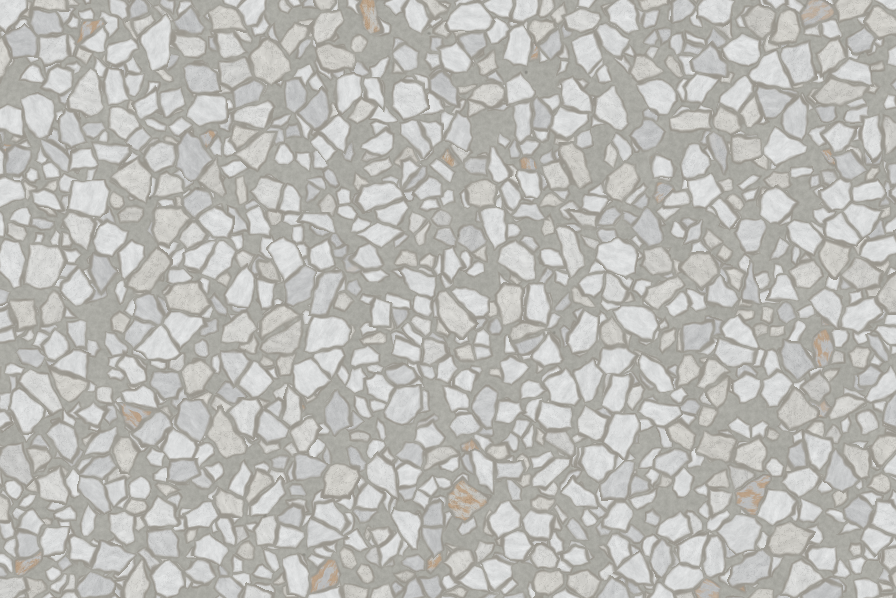
Give the GLSL for this texture, as a Shadertoy shader.

```glsl
// Terrazzo: angular pale marble chips set in warm grey cement.

const float TAU = 6.2831853;
const vec3 CEMENT = vec3(0.665, 0.664, 0.638);
const vec3 RIM = vec3(0.575, 0.555, 0.520);
const vec3 WHITE = vec3(0.860, 0.866, 0.866);
const vec3 GREY = vec3(0.755, 0.760, 0.762);
const vec3 CREAM = vec3(0.800, 0.790, 0.760);
const vec3 RUST = vec3(0.690, 0.560, 0.430);

struct Stone {
    float dist;   // signed distance, in canvas heights
    vec2 local;   // position along the long and short axes
    vec3 id;      // random values of the stone
};

vec3 hash3(vec2 p) {
    vec3 q = fract(p.xyx * vec3(0.1031, 0.1030, 0.0973));
    q += dot(q, q.yxz + 33.33);
    return fract((q.xxy + q.yzz) * q.zyx);
}

float gradientDot(vec2 cell, vec2 offset) {
    float angle = TAU * hash3(cell + 71.0).x;
    return dot(vec2(cos(angle), sin(angle)), offset);
}

float gradientNoise(vec2 p) {
    vec2 i = floor(p), f = p - i;
    vec2 u = f * f * f * (f * (f * 6.0 - 15.0) + 10.0);
    vec2 e = vec2(1.0, 0.0);
    float low = mix(gradientDot(i, f), gradientDot(i + e, f - e), u.x);
    float high = mix(gradientDot(i + e.yx, f - e.yx), gradientDot(i + 1.0, f - 1.0), u.x);
    return mix(low, high, u.y);
}

float fbm(vec2 p) {
    float sum = 0.0, gain = 1.0;
    for (int i = 0; i < 4; i++) {
        sum += gain * gradientNoise(p);
        p = mat2(1.6, 1.2, -1.2, 1.6) * p + 13.7;
        gain *= 0.6;
    }
    return sum;
}

// Random convex polygon, stretched along x
float brokenPolygon(vec2 p, float radius, float stretch, vec2 seed) {
    float d = -1.0;
    for (int i = 0; i < 6; i++) {
        vec3 rnd = hash3(seed + float(i) * 17.3);
        float angle = (float(i) + 0.8 * rnd.x) * TAU / 6.0;
        vec2 n = vec2(cos(angle) / stretch, sin(angle) * stretch);
        d = max(d, (dot(p, n) - radius * mix(0.72, 1.28, rnd.y)) / length(n));
    }
    return d;
}

// One broken stone in every Voronoi cell, so that stones never overlap
Stone stoneLayer(vec2 uv, float count, float gap, float maxStretch, float presence, float seed) {
    vec2 p = uv * count + seed, base = floor(p);
    vec2 home = base, center = vec2(0.0);
    float nearest = 9.0;
    for (int k = 0; k < 9; k++) {
        vec2 cell = base + vec2(k % 3, k / 3) - 1.0;
        vec2 toPoint = cell + hash3(cell).xy - p;
        float d2 = dot(toPoint, toPoint);
        if (d2 < nearest) { nearest = d2; home = cell; center = toPoint; }
    }
    float border = 9.0;
    for (int k = 0; k < 25; k++) {
        vec2 cell = home + vec2(k % 5, k / 5) - 2.0;
        vec2 toPoint = cell + hash3(cell).xy - p, across = toPoint - center;
        if (dot(across, across) > 1e-4)
            border = min(border, dot(0.5 * (center + toPoint), normalize(across)));
    }
    vec3 shape = hash3(home + 211.0), id = hash3(home + 97.0);
    float a = TAU * shape.x;
    vec2 local = mat2(cos(a), -sin(a), sin(a), cos(a)) * -center;
    float stretch = mix(1.0, maxStretch, shape.y * shape.y);
    float d = brokenPolygon(local, mix(0.29, 0.60, shape.z), stretch, home);
    d = max(d, gap * (0.6 + 0.8 * id.z) - border);
    if (id.y > presence) d = 1.0;
    return Stone(d / count, local / count, id);
}

vec3 cementColor(vec2 uv) {
    float tone = 0.022 * fbm(uv * 9.0) + 0.040 * fbm(uv * 110.0);
    float pits = smoothstep(0.52, 0.68, gradientNoise(uv * 62.0 + 9.0));
    return CEMENT + tone - 0.13 * pits;
}

vec3 stoneColor(Stone s, vec2 uv) {
    vec3 color = mix(WHITE, GREY, smoothstep(0.45, 1.0, s.id.x));
    color = mix(color, CREAM, 0.75 * smoothstep(0.6, 0.95, s.id.z));
    float veins = fbm(s.local * vec2(35.0, 85.0) + s.id.xy * 40.0);
    float cracks = 1.0 - smoothstep(0.0, 0.10, abs(fbm(uv * 48.0 + s.id.zx * 9.0)));
    float stain = smoothstep(0.975, 0.985, s.id.x) * smoothstep(-0.35, 0.4, veins);
    color = mix(color, RUST, 0.75 * stain);
    return color + 0.055 * veins - 0.055 * cracks * s.id.z + 0.02 * fbm(uv * 150.0);
}

// Lays a stone on the ground with a thin, uneven dark rim
vec3 layStone(vec3 ground, Stone s, vec2 uv, float pixel) {
    float wear = smoothstep(-0.45, 0.45, gradientNoise(uv * 38.0));
    float rim = 1.0 - smoothstep(0.0005, 0.0030 + 0.5 * pixel, abs(s.dist - 0.0004));
    vec3 color = mix(ground, stoneColor(s, uv), 1.0 - smoothstep(-0.6 * pixel, 0.6 * pixel, s.dist));
    return mix(color, RIM, rim * mix(0.25, 0.70, wear));
}

void mainImage(out vec4 fragColor, in vec2 fragCoord) {
    vec2 uv = fragCoord / iResolution.y;
    float pixel = 1.0 / iResolution.y;
    vec2 chipped = vec2(gradientNoise(uv * 55.0), gradientNoise(uv * 55.0 + 31.0));
    vec2 p = uv + 0.0045 * chipped;

    // Large stones first, then slivers in the gaps they leave
    Stone large = stoneLayer(p, 17.0, 0.050, 1.75, 0.93, 40.0);
    Stone sliver = stoneLayer(p, 29.0, 0.070, 2.1, 0.85, 150.0);
    sliver.dist = max(sliver.dist, 0.0045 - large.dist);

    vec3 color = cementColor(uv);
    color = layStone(color, sliver, uv, pixel);
    color = layStone(color, large, uv, pixel);
    fragColor = vec4(clamp(color, 0.0, 1.0), 1.0);
}
```
